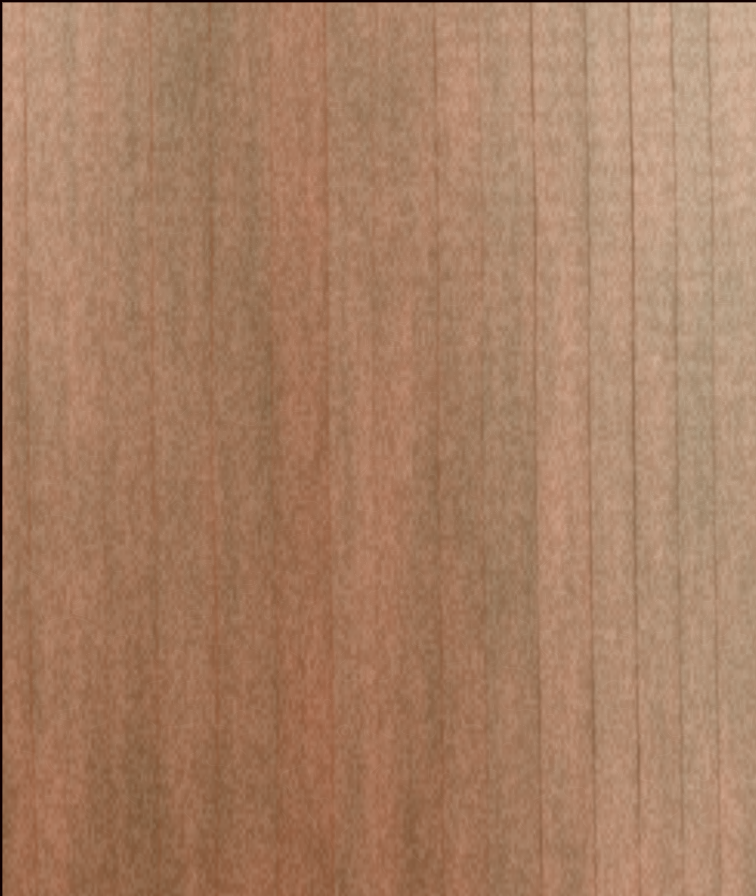
This texture is drawn by a WebGL 2 fragment shader. Its source:

```glsl
#version 300 es
precision highp float;
// Planed softwood board with upright, slightly leaning grain. Faint, broken growth rings
// divide it into tinted strips; stretched noise adds streaks, fibres and planer ripple,
// over a soft light from the upper right. A thin dark edge closes the top and left.
uniform vec2 u_resolution;
out vec4 fragColor;

const vec3 DARK_WOOD = vec3(0.545, 0.368, 0.252);
const vec3 LIGHT_WOOD = vec3(0.800, 0.672, 0.576);
const vec3 RED_SHIFT = vec3(0.030, -0.016, -0.017);
const vec3 RING_BROWN = vec3(0.45, 0.30, 0.19);
const vec3 RING_RUST = vec3(0.57, 0.33, 0.20);
const vec3 EDGE_COLOR = vec3(0.06, 0.0, 0.0);
const float RING_DENSITY = 11.5;   // rings per board width at the left
const float RING_CROWDING = 2.5;   // extra rings towards the right
const float RING_WIDTH = 0.0026;
const float RING_JITTER = 0.65;
const float LEAN = 0.015;
const float RIPPLE_COUNT = 34.0;
const float EDGE_WIDTH = 0.0032;

float hash(vec2 p) {
    vec3 q = fract(vec3(p.xyx) * 0.1031);
    q += dot(q, q.yzx + 33.33);
    return fract((q.x + q.y) * q.z);
}

float noise(vec2 p) {
    vec2 i = floor(p), f = fract(p);
    f = f * f * (3.0 - 2.0 * f);
    return mix(mix(hash(i), hash(i + vec2(1, 0)), f.x),
               mix(hash(i + vec2(0, 1)), hash(i + vec2(1, 1)), f.x), f.y);
}

float signedNoise(vec2 p) { return 2.0 * noise(p) - 1.0; }

// Broad illumination: brightest at the upper right, dim left of centre and below.
float lighting(vec2 uv) {
    float right = smoothstep(0.40, 1.0, uv.x);
    float left = 1.0 - smoothstep(0.0, 0.28, uv.x);
    float dimBand = exp(-pow((uv.x - 0.36) / 0.12, 2.0));
    return 0.13 + 0.36 * uv.y + 0.42 * right + 0.20 * left * uv.y - 0.09 * dimBand * uv.y;
}

// x: dark ring line, y: soft latewood shade before it, z: strip tint, w: strip hue.
vec4 growthRings(float x, float y) {
    float ring = RING_DENSITY * x + RING_CROWDING * x * x;
    float slope = RING_DENSITY + 2.0 * RING_CROWDING * x;
    float line = 0.0, shade = 0.0;
    vec2 strip = vec2(0.0);
    for (int k = -1; k <= 1; k++) {
        float id = floor(ring) + float(k);
        float center = id + 0.5 + RING_JITTER * (hash(vec2(id, 7.0)) - 0.5);
        float d = (ring - center) / slope;
        float strength = 0.25 + 0.75 * pow(hash(vec2(id, 19.0)), 1.5);
        float broken = 0.15 + 0.55 * noise(vec2(id * 5.3, y * 14.0))
                     + 0.55 * noise(vec2(id * 7.7, y * 75.0));
        line = max(line, strength * broken * exp(-d * d / (RING_WIDTH * RING_WIDTH)));
        float before = 1.0 - smoothstep(-RING_WIDTH, RING_WIDTH, d);
        shade = max(shade, strength * before * exp(-abs(d) / 0.012));
        vec2 tint = vec2(hash(vec2(id, 31.0)), hash(vec2(id, 43.0))) - 0.5;
        strip = mix(strip, tint, 1.0 - before);
    }
    return vec4(line, shade, strip);
}

void main() {
    vec2 uv = gl_FragCoord.xy / u_resolution;
    vec2 p = gl_FragCoord.xy / u_resolution.y;
    float grainX = uv.x + LEAN * uv.y + 0.0025 * signedNoise(vec2(uv.x * 3.0, uv.y * 4.0));
    vec4 rings = growthRings(grainX + 0.0008 * signedNoise(vec2(uv.x * 9.0, uv.y * 60.0)), uv.y);

    // Long streaks and blotches running with the grain.
    float wide = signedNoise(vec2(grainX * 24.0, uv.y * 2.2));
    float narrow = signedNoise(vec2(grainX * 75.0 + 40.0, uv.y * 5.0));
    float blotch = signedNoise(vec2(grainX * 38.0 + 9.0, uv.y * 9.0));

    // Fine fibres, speckle and short slanting hairs.
    float fibre = signedNoise(p * vec2(210.0, 42.0));
    float speckle = signedNoise(p * vec2(290.0, 180.0) + 17.0);
    float mottle = signedNoise(p * vec2(110.0, 85.0) + 61.0);
    float curl = noise(p * 60.0 + 5.0);
    float hair = smoothstep(0.72, 0.95, noise(vec2(p.x * 250.0 + p.y * 90.0 * curl, p.y * 100.0)));

    // Scalloped planer ripple, strongest at the upper right.
    float bend = 1.6 * signedNoise(vec2(grainX * 30.0, uv.y * 5.0));
    float ripple = sin(6.2832 * RIPPLE_COUNT * uv.y + bend + 3.0 * noise(vec2(uv.x * 9.0, 3.0)));
    float rippleFade = mix(0.25, 1.0, smoothstep(0.3, 0.9, uv.x)) * smoothstep(0.05, 0.9, uv.y);
    ripple *= rippleFade * (0.2 + 0.9 * noise(p * vec2(34.0, 20.0)));

    float tone = lighting(uv) + 0.10 * rings.z - 0.14 * rings.y;
    tone += 0.09 * wide + 0.06 * narrow + 0.05 * blotch;
    tone += 0.055 * fibre + 0.13 * speckle + 0.055 * mottle + 0.07 * (hair - 0.1) + 0.06 * ripple;
    vec3 color = mix(DARK_WOOD, LIGHT_WOOD, clamp(tone, -0.2, 1.08));

    // Pink-red against olive strips; the right side is the more neutral.
    float redness = 0.7 * rings.w + 0.45 * wide + 0.4 * blotch + 0.25 * narrow + 0.25 * mottle;
    redness += 0.1 - 0.6 * smoothstep(0.5, 1.0, uv.x) + 0.45 * (0.5 - uv.y);
    color += RED_SHIFT * redness;

    // Ring lines: rust in the shade, brown in the light.
    vec3 ringColor = mix(RING_RUST, RING_BROWN, smoothstep(0.45, 0.75, uv.x));
    color = mix(color, ringColor, 0.60 * clamp(rings.x, 0.0, 1.0));

    // Thin dark edge along the left and top.
    float edgeDistance = min(uv.x, (1.0 - uv.y) * u_resolution.y / u_resolution.x);
    float pixel = 1.0 / u_resolution.x;
    float inside = smoothstep(EDGE_WIDTH - 0.5 * pixel, EDGE_WIDTH + 0.5 * pixel, edgeDistance);
    fragColor = vec4(mix(EDGE_COLOR, color, inside), 1.0);
}
```
